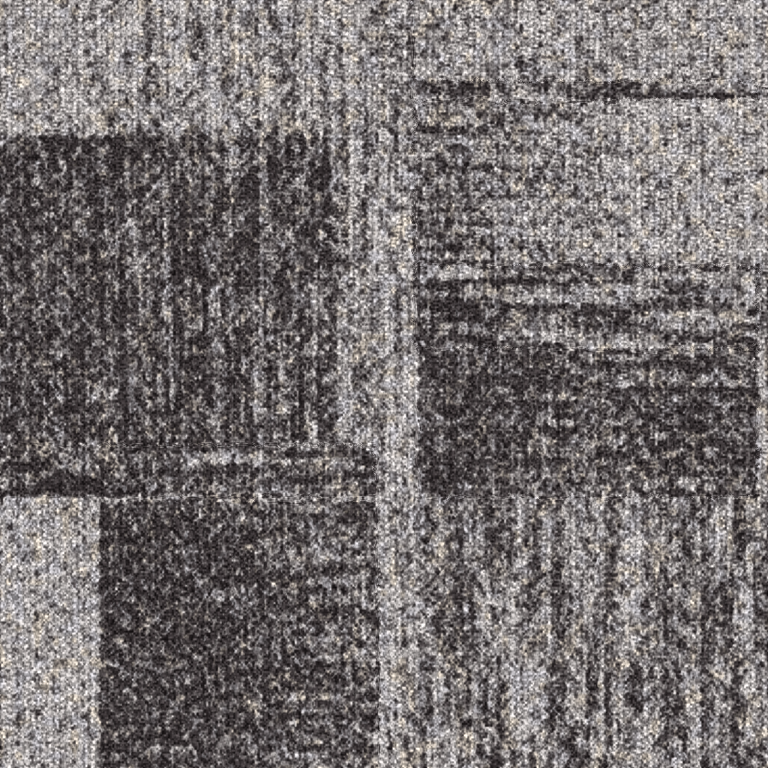
This texture is drawn by a WebGL 1 fragment shader. Its source:

```glsl
precision highp float;

uniform vec2 u_resolution;

#define TUFT_FREQ vec2(165.0, 118.0)
#define FIBRE_FREQ vec2(330.0, 270.0)
#define GRAIN_FREQ 400.0
#define STREAK_FREQ 120.0
#define STREAK_STRETCH 10.0
#define EDGE_SOFTNESS 0.005
#define EDGE_WOBBLE 0.006
#define YARN_CONTRAST 1.45
#define STREAK_CONTRAST 0.85
#define DARK_YARN vec3(0.205, 0.183, 0.188)
#define LIGHT_YARN vec3(0.725, 0.706, 0.700)

float hash(vec2 p) {
    return fract(sin(dot(p, vec2(127.1, 311.7))) * 43758.5453);
}

float noise(vec2 p) {
    vec2 cell = floor(p);
    vec2 f = fract(p);
    f = f * f * (3.0 - 2.0 * f);
    return mix(mix(hash(cell), hash(cell + vec2(1.0, 0.0)), f.x),
               mix(hash(cell + vec2(0.0, 1.0)), hash(cell + vec2(1.0, 1.0)), f.x), f.y);
}

// Soft mask of the rectangle between two corners
float block(vec2 p, vec2 low, vec2 high) {
    vec2 d = abs(p - 0.5 * (low + high)) - 0.5 * (high - low);
    return 1.0 - smoothstep(-EDGE_SOFTNESS, EDGE_SOFTNESS, max(d.x, d.y));
}

// x: share of light yarn, y: vertical streaks, z: horizontal streaks
vec3 weavePlan(vec2 p) {
    // Pale ground and central column
    float ribbed = smoothstep(0.10, 0.20, p.x);
    vec3 plan = vec3(0.76 - 0.08 * ribbed, 0.15 + 0.45 * ribbed, 0.0);

    // Upper right: horizontal bands that fade toward the right
    float fade = smoothstep(0.56, 0.85, p.x);
    plan = mix(plan, vec3(0.71, 0.1, 0.2), block(p, vec2(0.54, 0.89), vec2(1.1)));
    plan = mix(plan, vec3(0.49, 0.0, 1.0), block(p, vec2(0.54, 0.868), vec2(0.985, 0.895)));
    plan = mix(plan, vec3(mix(0.50, 0.73, fade), 0.0, mix(0.75, 0.25, fade)),
               block(p, vec2(0.54, 0.655), vec2(1.1, 0.868)));
    plan = mix(plan, vec3(mix(0.40, 0.54, fade), 0.0, 0.95),
               block(p, vec2(0.54, 0.545), vec2(0.985, 0.655)));

    // Right side: dark panel over ribbed ground
    plan = mix(plan, vec3(0.24 + 0.08 * fade, 0.0, 0.25 + 0.35 * fade),
               block(p, vec2(0.545, 0.352), vec2(0.985, 0.545)));
    plan = mix(plan, vec3(0.53, 0.85, 0.0), block(p, vec2(0.54, -0.1), vec2(1.1, 0.352)));

    // Left side: large dark panel and the banded strip below it
    plan = mix(plan, vec3(0.25 + 0.06 * ribbed, 0.25 + 0.4 * ribbed, 0.0),
               block(p, vec2(-0.1, 0.42), vec2(0.437, 0.824)));
    float strip = smoothstep(0.05, 0.25, p.x);
    plan = mix(plan, vec3(0.27 + 0.13 * strip, 0.0, 0.8),
               block(p, vec2(-0.1, 0.352), vec2(0.49, 0.42)));

    // Lower left: pale corner and dark panel
    plan = mix(plan, vec3(0.78, 0.1, 0.0), block(p, vec2(-0.1), vec2(0.13, 0.352)));
    float thin = smoothstep(0.25, 0.48, p.x);
    plan = mix(plan, vec3(0.20 + 0.18 * thin, 0.0, 0.15 + 0.45 * thin),
               block(p, vec2(0.13, -0.1), vec2(0.492, 0.348)));
    return plan;
}

// Looped yarn: leaning stitches in narrow columns
float stitchShade(vec2 p) {
    float column = p.x * 128.0;
    float lean = (mod(floor(column), 2.0) - 0.5) * 2.0;
    float across = sin(3.14159 * fract(column));
    float along = 0.5 + 0.5 * sin(6.28318 * (p.y * 116.0 + lean * fract(column) * 0.5));
    return 0.78 + 0.20 * across + 0.20 * along;
}

void main() {
    vec2 p = gl_FragCoord.xy / u_resolution;

    // Uneven yarn positions
    vec2 wander = vec2(noise(p * 95.0), noise(p * 95.0 + 37.0)) - 0.5;
    vec2 edge = p + wander * EDGE_WOBBLE;
    vec2 q = p + wander * 0.002;
    vec3 plan = weavePlan(edge);

    // Flecks and streaks decide which yarn shows; flecks lengthen along ribs
    vec2 stretch = 1.0 - 0.3 * vec2(plan.z, plan.y);
    float tuft = noise(q * TUFT_FREQ);
    float drawn = noise(q * TUFT_FREQ * mix(vec2(1.0), stretch, step(0.4, plan.y + plan.z)) + 71.0);
    float fleck = 0.34 * tuft + 0.26 * drawn + 0.40 * noise(p * FIBRE_FREQ + 11.0);
    float ribs = noise(vec2(q.x * STREAK_FREQ, q.y * STREAK_STRETCH)) - 0.5;
    float bands = noise(vec2(q.x * STREAK_STRETCH, q.y * STREAK_FREQ) + 53.0) - 0.5;
    float yarn = 0.5 + (fleck - 0.5) * YARN_CONTRAST * 1.25;
    yarn += STREAK_CONTRAST * (plan.y * ribs + plan.z * bands);
    float lightness = smoothstep(-0.55, 0.52, yarn + plan.x - 1.0);

    // Warm and cool pale strands
    float tint = noise(q * vec2(82.0, 66.0) + 91.0);
    vec3 pale = LIGHT_YARN;
    pale += vec3(0.035, 0.015, -0.025) * smoothstep(0.65, 0.88, tint);
    pale += vec3(-0.030, -0.022, 0.0) * smoothstep(0.42, 0.12, tint);
    vec3 colour = mix(DARK_YARN, pale, lightness);

    // Stitch relief and fibre grain
    float grain = noise(p * GRAIN_FREQ + 7.0) - 0.5;
    colour *= stitchShade(q) * (1.0 + 0.45 * grain);
    colour += 0.16 * grain;
    gl_FragColor = vec4(clamp(colour, 0.0, 1.0), 1.0);
}
```
